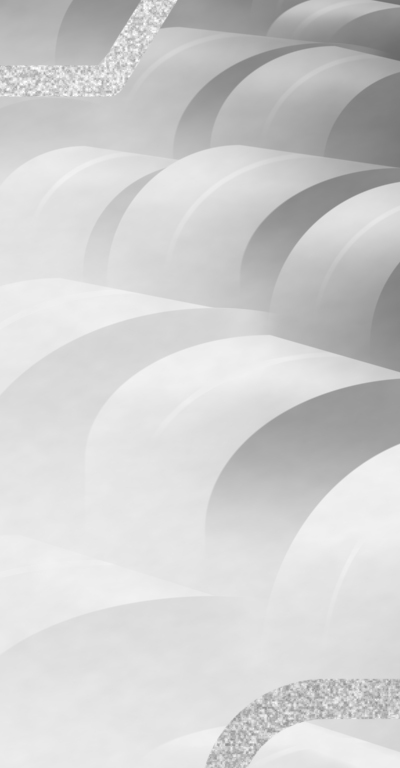
This background is drawn by a WebGL 2 fragment shader. Its source:

```glsl
#version 300 es
precision highp float;
// Misty rows of pale paper rolls, lit from the left, with two glittering bands.
// Each roll is an arch swept from its back rim to its front face; rolls are
// painted back to front and melt into a haze that darkens to the upper right.

#define SPAN vec2(4.0, 7.68)   // canvas size in scene units, y pointing down
#define MIST_LIGHT 0.915       // brightest haze
#define SHEEN 0.09             // gloss along each roll
#define SEAM 0.035             // bright line around each roll
#define GRAIN 0.035            // paper mottling
#define GLITTER 0.42           // contrast of the bands
#define GLITTER_SCALE 38.0

uniform vec2 u_resolution;
out vec4 fragColor;

float hash(vec2 p) {
    vec3 q = fract(vec3(p.xyx) * 0.1031);
    q += dot(q, q.yzx + 33.33);
    return fract((q.x + q.y) * q.z);
}

float noise(vec2 p) {
    vec2 i = floor(p), f = fract(p);
    f = f * f * (3.0 - 2.0 * f);
    return mix(mix(hash(i), hash(i + vec2(1, 0)), f.x),
               mix(hash(i + vec2(0, 1)), hash(i + vec2(1, 1)), f.x), f.y);
}

float fbm(vec2 p) {
    float sum = 0.0, gain = 0.5;
    for (int i = 0; i < 4; i++) {
        sum += gain * noise(p);
        p = mat2(1.6, 1.2, -1.2, 1.6) * p + 7.3;
        gain *= 0.5;
    }
    return sum;
}

float cover(float d) {
    float edge = SPAN.y / u_resolution.y;
    return 1.0 - smoothstep(-edge, edge, d);
}

float haze(vec2 p) {
    float side = p.x * p.x / 16.0;
    float upper = 1.0 - smoothstep(3.0, 5.5, p.y);
    return MIST_LIGHT - 0.24 * exp(-0.9 * p.y) - side * (0.3 * upper + 0.08);
}

// Arch given as peak (xy) and radii (zw), open downward
float arch(vec2 p, vec4 rim) {
    vec2 q = (p - rim.xy - vec2(0, rim.w)) / rim.zw;
    q.y = min(q.y, 0.0);
    return (length(q) - 1.0) * min(rim.z, rim.w);
}

// shade holds the tones of the lit side, the far ridge and the front face
void roll(inout float tone, vec2 p, vec4 back, vec4 front, vec3 shade) {
    float mist = haze(p);
    float t = clamp((p.x - back.x) / (front.x - back.x), 0.0, 1.0);
    vec4 rim = mix(back, front, t);
    float fade = 1.0 - smoothstep(0.0, 0.7, p.x - front.x);

    float depth = (p.y - rim.y) / rim.w;
    float along = smoothstep(back.x - 0.5 * back.z, front.x, p.x);
    float body = mix(shade.x, shade.y, along);
    body = mix(body, mist, smoothstep(0.0, 1.2, depth));
    float gloss = (depth - 0.28) / 0.2;
    body += SHEEN * exp(-gloss * gloss) * p.x / 4.0;
    float seam = abs(arch(p, mix(back, front, 0.45)));
    body += SEAM * (1.0 - smoothstep(0.01, 0.035, seam)) * (1.0 - t)
          * (1.0 - smoothstep(0.4, 1.0, depth));
    tone = mix(tone, min(body, 0.935), cover(arch(p, rim)) * fade);

    float drop = (p.y - front.y) / front.w;
    float face = mix(shade.z, mist, smoothstep(0.0, 1.25, drop));
    tone = mix(tone, face, cover(arch(p, front)) * fade);
}

void band(inout float tone, vec2 p, float d, float base) {
    float sparkle = 0.65 * noise(p * GLITTER_SCALE)
                  + 0.35 * noise(p.yx * GLITTER_SCALE * 1.9);
    tone = mix(tone, base + GLITTER * (sparkle - 0.5), cover(d));
}

float segment(vec2 p, vec2 a, vec2 b) {
    vec2 v = b - a;
    return length(p - a - v * clamp(dot(p - a, v) / dot(v, v), 0.0, 1.0));
}

void main() {
    vec2 uv = gl_FragCoord.xy / u_resolution;
    vec2 p = vec2(uv.x, 1.0 - uv.y) * SPAN;
    float tone = haze(p);

    // Far rows
    roll(tone, p, vec4(0.0, -0.6, 1.0, 0.9), vec4(1.45, -0.4, 0.9, 1.0), vec3(0.62, 0.72, 0.55));
    roll(tone, p, vec4(3.0, -0.4, 0.5, 0.6), vec4(3.8, -0.35, 0.7, 0.6), vec3(0.6, 0.64, 0.56));
    roll(tone, p, vec4(3.45, -0.05, 0.8, 0.5), vec4(4.1, 0.07, 0.85, 0.5), vec3(0.74, 0.68, 0.56));
    roll(tone, p, vec4(1.8, 0.27, 0.98, 0.85), vec4(3.25, 0.43, 1.52, 1.1), vec3(0.79, 0.6, 0.53));
    roll(tone, p, vec4(3.35, 0.46, 1.25, 1.05), vec4(4.3, 0.68, 1.07, 1.0), vec3(0.74, 0.58, 0.51));
    // Middle rows
    roll(tone, p, vec4(-1.0, 0.8, 1.0, 0.6), vec4(0.55, 0.98, 1.05, 0.7), vec3(0.8, 0.79, 0.77));
    roll(tone, p, vec4(0.85, 1.46, 1.0, 0.85), vec4(2.0, 1.63, 1.17, 1.1), vec3(0.91, 0.82, 0.76));
    roll(tone, p, vec4(2.4, 1.45, 1.33, 1.35), vec4(4.0, 1.68, 1.6, 1.1), vec3(0.88, 0.63, 0.53));
    roll(tone, p, vec4(4.25, 1.8, 1.57, 1.5), vec4(5.0, 2.15, 1.3, 1.3), vec3(0.83, 0.7, 0.52));
    // Near rows
    roll(tone, p, vec4(0.6, 2.78, 1.5, 1.0), vec4(2.15, 3.08, 2.6, 2.0), vec3(0.93, 0.9, 0.84));
    roll(tone, p, vec4(2.7, 3.35, 1.85, 1.25), vec4(4.2, 3.78, 2.15, 1.52), vec3(0.93, 0.78, 0.6));
    roll(tone, p, vec4(4.7, 4.3, 2.1, 2.4), vec4(6.0, 4.7, 2.0, 2.0), vec3(0.92, 0.88, 0.7));
    roll(tone, p, vec4(0.2, 5.35, 2.0, 0.8), vec4(2.15, 5.96, 2.6, 1.35), vec3(0.93, 0.91, 0.865));
    roll(tone, p, vec4(3.0, 7.2, 1.65, 0.55), vec4(4.4, 7.65, 1.0, 0.8), vec3(0.92, 0.89, 0.84));

    // Paper mottling
    tone += GRAIN * (fbm(p * vec2(5.0, 8.0) + 0.8 * p.yx) - 0.47);

    // Bent band at the top left, curved band at the bottom right
    vec2 corner = vec2(1.09, 0.81);
    float bent = min(segment(p, vec2(-0.5, 0.81), corner), segment(p, corner, vec2(1.78, -0.3)));
    band(tone, p, bent - 0.155, 0.83);
    float curved = abs(length(vec2(min(p.x - 3.25, 0.0), p.y - 8.05)) - 1.06);
    band(tone, p, curved - 0.2, 0.76);

    fragColor = vec4(vec3(clamp(tone, 0.0, 1.0)), 1.0);
}
```
